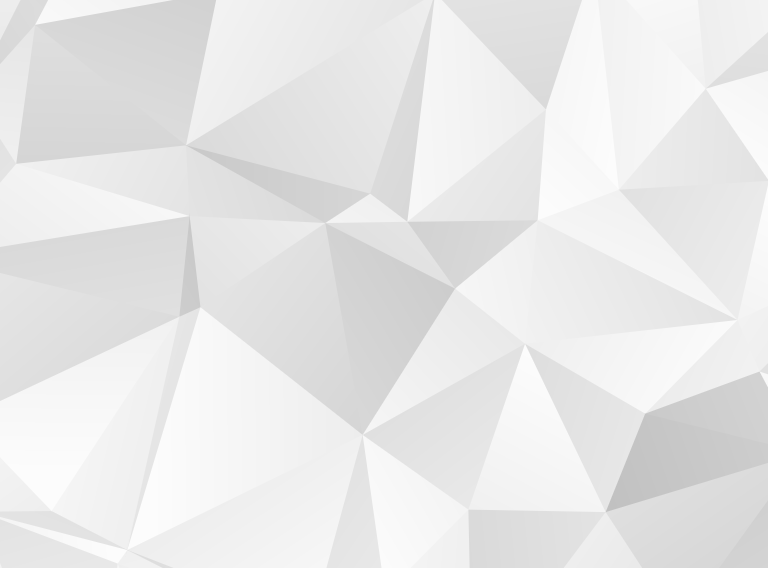
Write a Shadertoy shader that draws this background.

```glsl
vec2 hash22(vec2 p) {
    vec3 q = fract(vec3(p.xyx) * vec3(0.1031, 0.1030, 0.0973));
    q += dot(q, q.yzx + 33.33);
    return fract((q.xx + q.yz) * q.zy);
}

// Lattice corner, jittered by less than half a cell so that quads stay simple
vec2 meshVertex(vec2 id) {
    return id + 0.96 * (hash22(id + 57.0) - 0.5);
}

float cross2(vec2 a, vec2 b) {
    return a.x * b.y - a.y * b.x;
}

float signedArea(vec2 a, vec2 b, vec2 c) {
    return cross2(b - a, c - a);
}

// Distance from p to the line a-b, positive on its left
float edgeDistance(vec2 p, vec2 a, vec2 b) {
    return cross2(b - a, p - a) / max(length(b - a), 1e-4);
}

float insideDistance(vec2 p, vec2 a, vec2 b, vec2 c) {
    return min(edgeDistance(p, a, b), min(edgeDistance(p, b, c), edgeDistance(p, c, a)));
}

// Grey of one facet: evenly spread tone, regional shade and a linear gradient
float facetShade(vec2 p, vec2 middle, vec2 canvasPos, vec2 id, float side) {
    vec2 rnd = hash22(id + 131.0 + 71.0 * side);
    float depth = 0.7 * fract(dot(id, vec2(0.7549, 0.5698)) + 0.618 * side + 0.3 * rnd.x);

    vec2 toUpperLeft = canvasPos - vec2(0.38, 0.7);
    vec2 toLowerRight = canvasPos - vec2(1.28, 0.05);
    depth += 0.45 * exp(-5.0 * dot(toUpperLeft, toUpperLeft));
    depth += 0.6 * exp(-14.0 * dot(toLowerRight, toLowerRight)) - 0.07;

    float angle = 6.2832 * rnd.y;
    float slope = dot(p - middle, vec2(cos(angle), sin(angle)));
    float tone = 0.978 - 0.2 * pow(clamp(depth, 0.0, 1.0), 1.5);
    return clamp(tone + 0.036 * slope, 0.74, 0.988);
}

void mainImage(out vec4 fragColor, in vec2 fragCoord) {
    float scale = 4.4;
    float pixel = scale / iResolution.y;
    mat2 turn = mat2(cos(0.42), sin(0.42), -sin(0.42), cos(0.42));
    vec2 p = turn * (fragCoord / iResolution.y) * scale;

    float shadeSum = 0.0;
    float coverSum = 0.0;
    for (int y = -1; y <= 1; y++) {
        for (int x = -1; x <= 1; x++) {
            vec2 id = floor(p) + vec2(x, y);
            vec2 a = meshVertex(id);
            vec2 b = meshVertex(id + vec2(1, 0));
            vec2 c = meshVertex(id + vec2(1, 1));
            vec2 d = meshVertex(id + vec2(0, 1));

            // Split along the diagonal that leaves the larger smallest facet
            float splitAC = min(signedArea(a, b, c), signedArea(a, c, d));
            float splitBD = min(signedArea(b, c, d), signedArea(b, d, a));
            if (splitBD > splitAC) {
                vec2 first = a;
                a = b;
                b = c;
                c = d;
                d = first;
            }

            // Blend both facets by their coverage of the pixel
            for (int side = 0; side < 2; side++) {
                vec2 m = side == 0 ? b : c;
                vec2 n = side == 0 ? c : d;
                float cover = clamp(0.5 + insideDistance(p, a, m, n) / pixel, 0.0, 1.0);
                vec2 middle = (a + m + n) / 3.0;
                vec2 canvasPos = middle * turn / scale;
                shadeSum += cover * facetShade(p, middle, canvasPos, id, float(side));
                coverSum += cover;
            }
        }
    }
    fragColor = vec4(vec3(shadeSum / max(coverSum, 1e-4)), 1.0);
}
```
